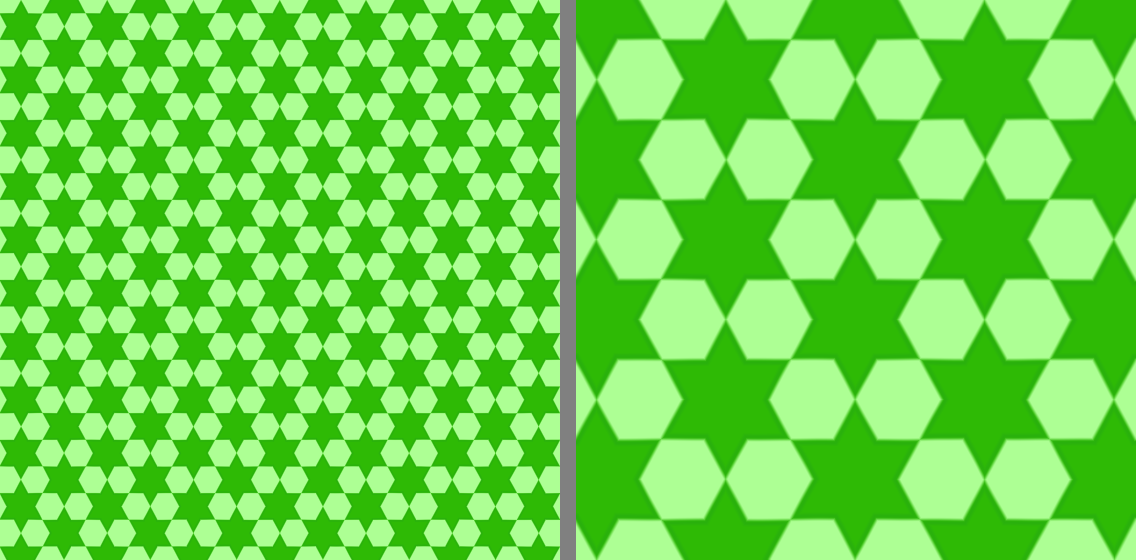
Left, the full canvas; right, a detail of the centre.
Write a three.js fragment shader that draws this pattern.

```glsl
// Green six-pointed stars tiled tip to tip, with pale hexagons filling the gaps.
varying vec2 vUv;

const vec3 STAR_GREEN = vec3(0.18, 0.73, 0.02);
const vec3 RIM_GREEN  = vec3(0.16, 0.69, 0.05);
const vec3 HEX_PALE   = vec3(0.68, 1.00, 0.58);

const float COLUMN = 0.07702;                   // spacing of star columns
const float ROW = 0.09521;                      // spacing of stars in a column
const vec2 STAR_ORIGIN = vec2(0.0375, 0.9525);  // centre of one star
const float SOFTNESS = 0.0014;                  // half width of the soft edge
const float RIM_START = 0.0009;                 // darker rim just outside a hexagon
const float RIM_END = 0.0032;
const float WOBBLE = 0.0006;                    // slight unevenness of the edges
const float WOBBLE_SCALE = 32.0;

vec2 hashGradient(vec2 cell) {
  float angle = 6.2832 * fract(sin(dot(cell, vec2(127.1, 311.7))) * 4375.85);
  return vec2(cos(angle), sin(angle));
}

float gradientNoise(vec2 p) {
  vec2 i = floor(p);
  vec2 f = fract(p);
  vec2 u = f * f * f * (f * (f * 6.0 - 15.0) + 10.0);
  float a = dot(hashGradient(i), f);
  float b = dot(hashGradient(i + vec2(1.0, 0.0)), f - vec2(1.0, 0.0));
  float c = dot(hashGradient(i + vec2(0.0, 1.0)), f - vec2(0.0, 1.0));
  float d = dot(hashGradient(i + vec2(1.0, 1.0)), f - vec2(1.0, 1.0));
  return mix(mix(a, b, u.x), mix(c, d, u.x), u.y);
}

// Signed distance to a hexagon with corners at left and right.
float hexagon(vec2 p, float radius, float halfHeight) {
  p = abs(p);
  vec2 slantNormal = normalize(vec2(halfHeight, 0.5 * radius));
  return max(p.y - halfHeight, dot(p - vec2(radius, 0.0), slantNormal));
}

// Distance to the nearest hexagon, by mirroring into a quarter of the repeat.
float hexagonTiling(vec2 p) {
  vec2 period = vec2(2.0 * COLUMN, ROW);
  vec2 q = abs(mod(p + 0.5 * period, period) - 0.5 * period);
  float radius = COLUMN / 3.0;
  float halfHeight = ROW / 4.0;
  float beside = hexagon(q - vec2(2.0 * radius, 0.0), radius, halfHeight);
  float above = hexagon(q - vec2(radius, 0.5 * ROW), radius, halfHeight);
  return min(beside, above);
}

void main() {
  // Hand-cut edges
  vec2 n = vUv * WOBBLE_SCALE;
  vec2 warp = vec2(gradientNoise(n), gradientNoise(n + 57.3));
  float d = hexagonTiling(vUv - STAR_ORIGIN + WOBBLE * warp);

  // Stars with a thin darker rim
  float rim = smoothstep(RIM_START - SOFTNESS, RIM_START + SOFTNESS, d)
            * (1.0 - smoothstep(RIM_END - SOFTNESS, RIM_END + SOFTNESS, d));
  vec3 color = mix(STAR_GREEN, RIM_GREEN, rim);

  // Hexagons
  color = mix(HEX_PALE, color, smoothstep(-SOFTNESS, SOFTNESS, d));
  gl_FragColor = vec4(color, 1.0);
}
```
